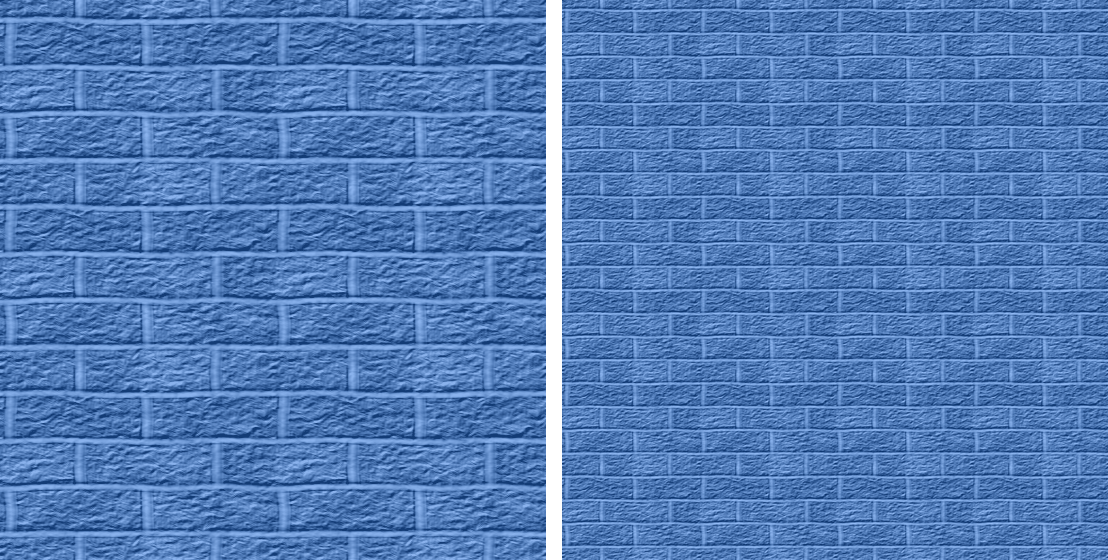
Left, the tile; right, the same tile 2 across and 2 down.
A WebGL 2 fragment shader for this texture:

```glsl
#version 300 es
precision highp float;
// Painted blue brick wall in running bond: 4 bricks across, 12 courses down.
// A patch of 2 x 4 bricks repeats; wrapping noise gives the rough faces their
// relief, lit from above, and a box distance separates them from the mortar.

uniform vec2 u_resolution;
out vec4 fragColor;

const vec2 PATCHES = vec2(2.0, 3.0);      // patches over the canvas
const vec2 BRICKS = vec2(2.0, 4.0);       // bricks in one patch
const float BRICK_ASPECT = 2.93;          // brick pitch over course height
const vec2 JOINT_HALF = vec2(0.13, 0.06);

const vec3 DEEP_BLUE = vec3(0.07, 0.23, 0.46);
const vec3 MID_BLUE = vec3(0.31, 0.48, 0.72);
const vec3 PALE_BLUE = vec3(0.54, 0.70, 0.93);

float hash(vec2 p) {
    return fract(sin(dot(p, vec2(127.1, 311.7))) * 43758.5453);
}

// Value noise over a unit patch, wrapping after "cells" lattice steps.
float wrapNoise(vec2 p, vec2 cells, float seed) {
    p *= cells;
    vec2 i = floor(p);
    vec2 f = p - i;
    f = f * f * (3.0 - 2.0 * f);
    vec2 a = mod(i, cells) + seed;
    vec2 b = mod(i + 1.0, cells) + seed;
    return mix(mix(hash(a), hash(vec2(b.x, a.y)), f.x),
               mix(hash(vec2(a.x, b.y)), hash(b), f.x), f.y);
}

// Height of the rough face: lightly warped, sideways-stretched ridges.
float faceHeight(vec2 p) {
    p.y += 0.022 * (wrapNoise(p, vec2(31.0, 21.0), 3.0) - 0.5);
    vec2 cells = vec2(32.0, 46.0);
    float height = 0.0;
    float weight = 0.55;
    for (int i = 0; i < 3; i++) {
        height += weight * wrapNoise(p, cells, 11.0 + 7.0 * float(i));
        cells *= 2.0;
        weight *= 0.55;
    }
    return height;
}

float boxDistance(vec2 p, vec2 halfSize, float radius) {
    vec2 d = abs(p) - halfSize + radius;
    return length(max(d, 0.0)) + min(max(d.x, d.y), 0.0) - radius;
}

// Soft line of given width around zero.
float softLine(float x, float width) {
    return exp(-x * x / (width * width));
}

vec3 paint(float tone) {
    return tone < 0.5 ? mix(DEEP_BLUE, MID_BLUE, tone * 2.0)
                      : mix(MID_BLUE, PALE_BLUE, tone * 2.0 - 1.0);
}

void main() {
    vec2 p = gl_FragCoord.xy / u_resolution * PATCHES;
    float pixel = PATCHES.y * BRICKS.y / u_resolution.y;

    // Course and brick, with slightly wandering joints
    float sway = wrapNoise(p, vec2(5.0, 8.0), 41.0) - 0.5;
    float chip = wrapNoise(p, vec2(54.0, 72.0), 53.0) - 0.5;
    vec2 grid = p * BRICKS;
    grid.y += 0.45 + 0.06 * sway;
    float isOdd = mod(floor(grid.y), 2.0);
    grid.x += 0.018 * sway - mix(0.587, 0.08, isOdd);
    vec2 id = mod(floor(grid), BRICKS);
    vec2 f = fract(grid);
    vec2 pos = (f - 0.5) * vec2(BRICK_ASPECT, 1.0);
    vec2 halfSize = vec2(0.5 * BRICK_ASPECT, 0.5) - JOINT_HALF;
    float dist = boxDistance(pos, halfSize, 0.05) + 0.06 * chip;
    float face = 1.0 - smoothstep(-0.02 - pixel, 0.02 + pixel, dist);

    // Brick face: relief, mottling and the tone of each brick
    float relief = faceHeight(p) - faceHeight(p + vec2(-0.005, 0.009));
    float mottle = wrapNoise(p, vec2(10.0, 14.0), 67.0) - 0.5;
    float brickTone = 0.53 - 0.08 * isOdd + 0.1 * (hash(id + 5.0) - 0.5);
    float darkHalf = step(abs(id.y - 2.0 * id.x), 0.5)
                   * (1.0 - smoothstep(0.43, 0.45, f.x));
    brickTone += 0.2 * mottle - 0.11 * darkHalf + 1.6 * relief;

    // Mortar: bright ledges, duller uprights with a shaded flank
    float ledgeGap = f.y - step(0.5, f.y);
    float sideGap = pos.x - sign(pos.x) * 0.5 * BRICK_ASPECT;
    float ledge = softLine(ledgeGap, 0.05);
    float mortarTone = mix(0.68, 0.9, ledge) + 0.2 * chip + 0.2 * mottle;
    mortarTone += 0.35 * relief;
    float upright = 1.0 - smoothstep(0.1, 0.2, abs(sideGap));
    mortarTone += upright * (1.0 - ledge)
                * (0.2 * softLine(sideGap + 0.02, 0.045)
                 - 0.14 * softLine(sideGap - 0.08, 0.03));

    // Shadows around the joints
    float tone = mix(mortarTone, brickTone, face);
    float wear = clamp(0.7 + 1.3 * mottle + 0.9 * chip, 0.0, 1.4);
    tone -= 0.55 * wear * softLine(ledgeGap - 0.085, 0.03);
    tone -= 0.13 * softLine(ledgeGap - 0.13, 0.07);
    tone -= 0.36 * wear * softLine(ledgeGap + 0.075, 0.018);
    tone -= 0.42 * wear * softLine(sideGap + 0.135, 0.026) * (1.0 - ledge);
    tone -= 0.16 * wear * softLine(sideGap - 0.14, 0.02) * (1.0 - ledge);

    fragColor = vec4(paint(clamp(tone, 0.0, 1.0)), 1.0);
}
```
